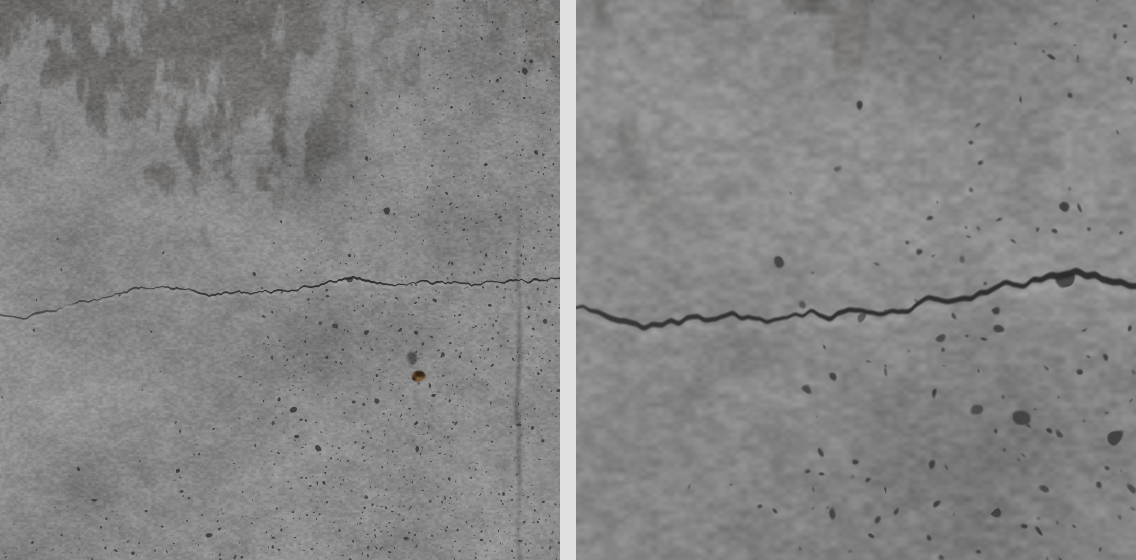
Left, the full canvas; right, a detail of the centre.
Give the GLSL for this texture, as a Shadertoy shader.

```glsl
#define BASE_TONE 0.542
#define MOTTLE 0.12
#define GRAIN 0.075
#define STAIN_DEPTH 0.105
#define PIT_DENSITY 0.25
#define PIT_TONE 0.22
#define CRACK_WIDTH 0.0015
#define CRACK_TONE 0.17
#define SEAM_X 0.925
#define RUST_POS vec2(0.747, 0.328)
#define RUST_COLOR vec3(0.34, 0.25, 0.16)

float hash(vec2 p) {
    vec3 q = fract(vec3(p.xyx) * 0.1031);
    q += dot(q, q.yzx + 33.33);
    return fract((q.x + q.y) * q.z);
}

float noise(vec2 p) {
    vec2 i = floor(p), f = fract(p);
    f = f * f * (3.0 - 2.0 * f);
    vec2 e = vec2(0.0, 1.0);
    return mix(mix(hash(i), hash(i + e.yx), f.x),
               mix(hash(i + e.xy), hash(i + e.yy), f.x), f.y);
}

float fbm(vec2 p) {
    float sum = 0.0, amp = 0.5;
    for (int i = 0; i < 5; i++) {
        sum += amp * noise(p);
        p = mat2(1.6, 1.2, -1.2, 1.6) * p + 17.3;
        amp *= 0.5;
    }
    return sum / 0.97;
}

float blob(vec2 p, vec2 center, vec2 size) {
    vec2 q = (p - center) / size;
    return exp(-dot(q, q));
}

// Weathered film that breaks into upright flakes along its lower edge
float stainMask(vec2 p) {
    float edge = 0.89 - 0.17 * smoothstep(0.08, 0.5, p.x)
               + 0.2 * smoothstep(0.53, 0.75, p.x);
    float height = p.y - edge + 0.4 * (fbm(p * 5.0 + 3.0) - 0.5);
    float flakes = fbm(p * vec2(34.0, 16.0) + 8.0);
    float mask = smoothstep(0.46, 0.64, flakes + 0.9 * height);
    mask *= smoothstep(-0.22, 0.0, height);
    return mask * mix(1.0, 0.55, smoothstep(0.5, 0.65, p.x));
}

// Scattered air holes, one candidate per cell in three sizes
float pitMask(vec2 p, float density, float blur) {
    float mask = 0.0, cells = 36.0;
    p += 0.003 * (vec2(noise(p * 150.0), noise(p * 150.0 + 40.0)) - 0.5);
    for (int i = 0; i < 3; i++) {
        vec2 g = mat2(0.96, 0.28, -0.28, 0.96) * p * cells + 31.0 * float(i);
        vec2 id = floor(g);
        vec2 center = 0.28 + 0.44 * vec2(hash(id + 5.1), hash(id + 9.7));
        vec2 d = fract(g) - center;
        float turn = 3.14 * hash(id + 2.3);
        d = mat2(cos(turn), sin(turn), -sin(turn), cos(turn)) * d;
        d.x *= 1.0 + 0.8 * hash(id + 7.9);
        float size = hash(id + 13.0);
        float radius = 0.08 + 0.14 * size * size;
        float soft = blur * cells;
        float hole = 1.0 - smoothstep(radius - soft, radius + soft, length(d));
        float chance = density * (0.4 + 0.3 * float(i));
        mask = max(mask, hole * step(hash(id), chance) * (0.5 + 0.5 * size));
        cells *= 1.65;
    }
    return mask;
}

float crackHeight(float x) {
    float y = 0.43 + 0.052 * smoothstep(0.0, 0.28, x)
            - 0.007 * smoothstep(0.28, 0.4, x)
            + 0.034 * smoothstep(0.5, 0.635, x)
            - 0.014 * smoothstep(0.635, 0.71, x)
            + 0.009 * smoothstep(0.84, 0.93, x);
    y += 0.010 * (noise(vec2(x * 24.0, 1.0)) - 0.5);
    y += 0.007 * (noise(vec2(x * 70.0, 2.0)) - 0.5);
    return y + 0.003 * (noise(vec2(x * 190.0, 3.0)) - 0.5);
}

void mainImage(out vec4 fragColor, in vec2 fragCoord) {
    vec2 p = fragCoord / iResolution.xy;
    float blur = max(0.0011, 0.6 / iResolution.y);

    // Cloudy concrete and fine grain
    float tone = BASE_TONE + MOTTLE * (fbm(p * 7.0) - 0.5);
    tone += 0.08 * (fbm(p * vec2(30.0, 42.0) + 50.0) - 0.5);
    tone += GRAIN * (noise(p * vec2(150.0, 230.0)) - 0.5);
    tone += 0.6 * GRAIN * (noise(p * vec2(300.0, 390.0) + 70.0) - 0.5);

    // Broad damp patches
    float band = p.y - 0.9 * p.x + 0.08 + 0.2 * (fbm(p * 6.0 + 20.0) - 0.5);
    tone -= 0.04 * exp(-band * band * 50.0) * smoothstep(0.5, 0.35, p.y);
    tone -= 0.05 * blob(p, vec2(0.63, 0.40), vec2(0.16, 0.09));
    tone -= 0.04 * blob(p, vec2(0.79, 0.59), vec2(0.09, 0.08));
    tone -= 0.05 * blob(p, vec2(0.57, 0.72), vec2(0.09, 0.11));
    tone -= 0.03 * blob(p, vec2(0.2, 0.55), vec2(0.25, 0.05));
    tone -= 0.03 * smoothstep(0.7, 1.0, p.y);
    float stain = stainMask(p);
    tone -= STAIN_DEPTH * stain;

    // Vertical seam
    float seamX = SEAM_X + 0.007 * (noise(vec2(p.y * 22.0, 6.0)) - 0.5);
    float seam = exp(-pow((p.x - seamX) / 0.005, 2.0));
    seam *= smoothstep(0.75, 0.4, p.y) * (0.3 + 0.7 * noise(vec2(p.y * 13.0, 4.0)));
    tone -= 0.13 * seam;

    // Pits gather on the right and along the bottom
    float spread = p.x + 0.3 * (0.5 - p.y) + 0.4 * (fbm(p * 6.0 + 90.0) - 0.5);
    float density = 0.04 + smoothstep(0.38, 0.72, spread) + 0.6 * smoothstep(0.13, 0.0, p.y);
    density *= mix(1.0, 0.6, smoothstep(0.45, 0.7, p.y));
    tone = mix(tone, PIT_TONE, 0.9 * pitMask(p, PIT_DENSITY * density, blur));

    // Crack with a faint lit lower lip
    float d = p.y - crackHeight(p.x);
    float width = CRACK_WIDTH * (0.5 + 0.9 * noise(vec2(p.x * 45.0, 9.0)));
    float crack = 1.0 - smoothstep(width - blur, width + blur, abs(d));
    crack *= mix(0.65, 0.95, smoothstep(0.1, 0.5, p.x));
    crack *= 1.0 - 0.7 * blob(vec2(p.x, 0.0), vec2(0.12, 0.0), vec2(0.012, 1.0));
    tone += 0.035 * exp(-pow((d + 0.005) / 0.002, 2.0));
    tone = mix(tone, CRACK_TONE, crack);

    // Slight warmth in the film, then the rust spot
    vec3 color = tone * mix(vec3(1.0, 0.998, 1.002), vec3(1.01, 1.0, 0.98), stain);
    float rough = 0.5 + fbm(p * 70.0);
    float rust = blob(p, RUST_POS, vec2(0.016, 0.012)) * rough;
    float soot = blob(p, RUST_POS + vec2(-0.012, 0.033), vec2(0.011, 0.015)) * rough;
    color *= 1.0 - 0.4 * smoothstep(0.25, 0.8, soot);
    color = mix(color, RUST_COLOR * (0.3 + 1.2 * noise(p * 130.0)), smoothstep(0.4, 0.8, rust));
    fragColor = vec4(clamp(color, 0.0, 1.0), 1.0);
}
```
